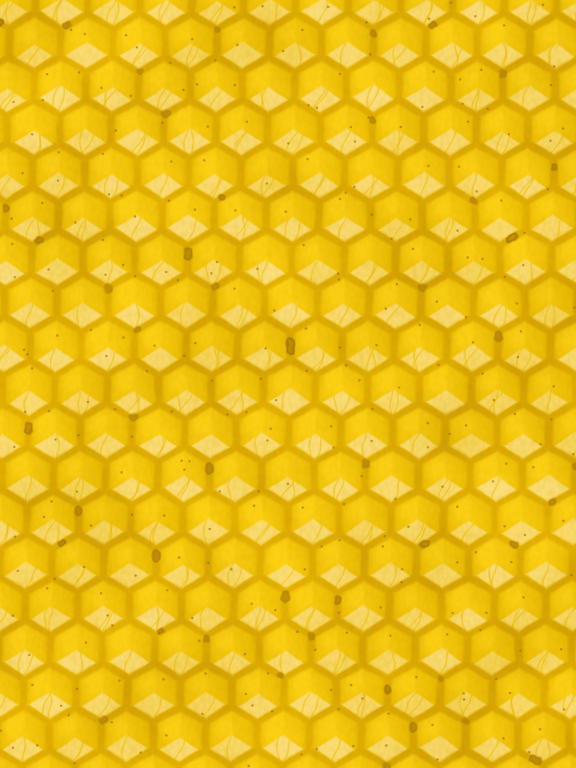
A Shadertoy shader for this texture:

```glsl
// Golden beeswax honeycomb: hexagonal cells, pale lit floors, soft walls and wax crumbs.

const float COLUMNS = 11.06;             // cells across the canvas
const float ROW_STEP = 0.832;            // row spacing in cell widths
const float ROOT3 = 1.7320508;
const vec2 GRID_ORIGIN = vec2(0.431, 14.50);

const vec3 WALL = vec3(0.82, 0.62, 0.01);
const vec3 SHADE = vec3(0.89, 0.70, 0.00);
const vec3 HONEY = vec3(0.92, 0.74, 0.02);
const vec3 BRIGHT = vec3(0.97, 0.80, 0.07);
const vec3 FLOOR_DEEP = vec3(0.96, 0.82, 0.30);
const vec3 FLOOR_PALE = vec3(0.965, 0.85, 0.47);
const vec3 CRUMB = vec3(0.70, 0.51, 0.03);
const vec3 CRUMB_RIM = vec3(0.58, 0.40, 0.02);

vec2 hash2(vec2 p) {
    vec2 q = vec2(dot(p, vec2(127.1, 311.7)), dot(p, vec2(269.5, 183.3)));
    return fract(sin(q) * 43758.55);
}

// Smooth wandering tone in about -1..1
float layeredSines(vec2 p) {
    float sum = 0.0, amp = 0.5;
    for (int i = 0; i < 4; i++) {
        sum += amp * sin(p.x + 1.3 * sin(p.y)) * cos(p.y * 0.9 + sin(p.x * 0.7));
        p = mat2(1.5, 1.1, -1.1, 1.5) * p + 2.7;
        amp *= 0.6;
    }
    return sum;
}

// Distance to the nearest scattered point
float cellular(vec2 p) {
    vec2 base = floor(p);
    float nearest = 2.0;
    for (int j = -1; j <= 1; j++)
        for (int i = -1; i <= 1; i++) {
            vec2 cell = base + vec2(i, j);
            nearest = min(nearest, length(cell + hash2(cell) - p));
        }
    return nearest;
}

// xy: position inside the nearest hexagon, zw: whole-number cell id
vec4 hexCell(vec2 p) {
    vec2 size = vec2(1.0, ROOT3);
    vec2 a = mod(p, size) - 0.5 * size;
    vec2 b = mod(p - 0.5 * size, size) - 0.5 * size;
    vec2 local = dot(a, a) < dot(b, b) ? a : b;
    return vec4(local, floor((p - local) * vec2(2.0, 2.0 / ROOT3) + 0.5));
}

float hexEdge(vec2 p) {
    p = abs(p);
    return 0.5 - max(p.x, 0.5 * p.x + 0.5 * ROOT3 * p.y);
}

float capsule(vec2 p, vec2 a, vec2 b) {
    vec2 ab = b - a;
    return length(p - a - ab * clamp(dot(p - a, ab) / dot(ab, ab), 0.0, 1.0));
}

// Two upper faces with a soft ridge between them
vec3 upperFaces(vec2 p, float tone) {
    float glow = exp(-9.0 * dot(p - vec2(-0.08, 0.16), p - vec2(-0.08, 0.16)));
    float rightSide = smoothstep(-0.03, 0.06, p.x) * smoothstep(-0.1, 0.15, p.y);
    vec3 col = mix(HONEY, BRIGHT, clamp(1.15 * glow + 0.3 * tone, 0.0, 1.0));
    return mix(col, SHADE, 0.28 * rightSide + 0.45 * smoothstep(0.28, 0.47, abs(p.x)));
}

// Coverage of the lit rhombus at the lower half of a cell
float floorMask(vec2 p, vec2 rnd) {
    p -= vec2(0.03 * (rnd.x - 0.5), -0.27 + 0.03 * (rnd.y - 0.5));
    p.y += 0.12 * (rnd.x - 0.5) * p.x;
    vec2 halfSize = vec2(0.385, 0.265) * (0.94 + 0.12 * rnd.y);
    float k = abs(p.x) / halfSize.x + abs(p.y) / halfSize.y;
    return smoothstep(1.10, 0.86, k) * (0.82 + 0.18 * rnd.x);
}

// Thin bent crease running down the floor
float crease(vec2 p, vec2 rnd, float px) {
    float bend = 0.25 * (rnd.x - 0.5) + (rnd.y - 0.35) * (p.y + 0.27);
    bend += 0.025 * sin(11.0 * p.y + 6.0 * rnd.x);
    return smoothstep(0.012 + px, 0.003, abs(p.x - bend)) * step(0.3, rnd.y);
}

// x: crumb coverage, y: rim strength; p is relative to a wall junction
vec2 waxCrumb(vec2 p, vec2 id, float px) {
    vec2 pick = hash2(id + 31.0), shape = hash2(id + 77.0);
    float angle = (floor(pick.y * 3.0) * 2.0 - 1.5) * 2.0943951 * 0.5;
    vec2 along = vec2(cos(angle), sin(angle));
    vec2 start = along * 0.22 * shape.x;
    float radius = 0.045 + 0.03 * shape.y;
    float d = capsule(p, start, start + along * (0.02 + 0.17 * shape.y * shape.x)) - radius;
    d += 0.012 * sin(p.x * 37.0 + 6.0 * shape.x) * sin(p.y * 31.0);
    float present = step(pick.x, 0.24);
    return present * vec2(smoothstep(0.02 + px, -0.02, d),
                          smoothstep(0.018 + px, 0.0, abs(d + 0.012)) * shape.x);
}

void mainImage(out vec4 fragColor, in vec2 fragCoord) {
    float px = COLUMNS / iResolution.x;
    vec2 p = fragCoord * px;

    // Regular hex space with a slight lean and handmade wobble
    vec2 q = vec2(p.x, p.y * 0.5 * ROOT3 / ROW_STEP);
    q.x -= 0.0166 * q.y;
    q -= GRID_ORIGIN;
    q += 0.022 * vec2(layeredSines(q * 2.3), layeredSines(q * 2.1 + 9.0));

    vec4 cell = hexCell(q);
    vec2 rnd = hash2(cell.zw);
    float tone = layeredSines(q * 1.1 + 4.0);
    float grain = cellular(q * vec2(11.0, 7.0)) - 0.5;

    // Faces and lit floor
    vec3 col = upperFaces(cell.xy, tone + rnd.x - 0.5);
    float lit = floorMask(cell.xy, rnd);
    vec3 floorCol = mix(FLOOR_DEEP, FLOOR_PALE, clamp(0.7 + 0.5 * tone - 0.5 * grain, 0.0, 1.0));
    for (int i = 0; i < 2; i++)
        floorCol = mix(floorCol, HONEY, 0.55 * crease(cell.xy, hash2(cell.zw + 13.0 * float(i + 1)), px));
    // Soft walls, then the floor light spilling over their edges
    float wall = smoothstep(0.115, 0.03, hexEdge(cell.xy) + 0.012 * tone);
    col = mix(col, mix(WALL, SHADE, clamp(0.35 + 0.5 * tone, 0.0, 1.0)), 0.88 * wall);
    col = mix(col, floorCol, lit * (1.0 - 0.6 * wall));

    // Crumbs at wall junctions and tiny specks
    vec4 joint = hexCell(q + vec2(0.0, 1.0 / ROOT3));
    vec2 crumb = waxCrumb(joint.xy, joint.zw, px);
    col = mix(col, CRUMB, 0.72 * crumb.x);
    col = mix(col, CRUMB_RIM, 0.5 * crumb.y);
    col = mix(col, CRUMB_RIM, 0.6 * smoothstep(0.03 + px, 0.01, cellular(q * 1.3 + 5.0)));

    col *= 1.0 + 0.018 * tone - 0.03 * grain;
    fragColor = vec4(clamp(col, 0.0, 1.0), 1.0);
}
```
